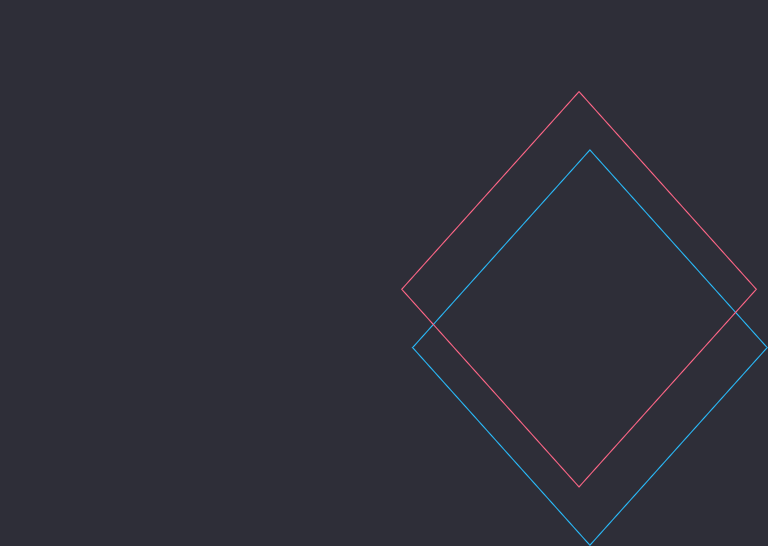
Give the GLSL for this background, as a Shadertoy shader.

```glsl
// Two thin overlapping diamond outlines, pink and blue, on a dark slate field.

const vec3 SLATE = vec3(0.180, 0.180, 0.218);
const vec3 PINK = vec3(1.0, 0.40, 0.53);
const vec3 BLUE = vec3(0.16, 0.73, 0.98);

// Signed distance to the diamond's edge lines, keeping sharp mitred corners.
float diamondDistance(vec2 p, vec2 halfSize) {
    vec2 q = abs(p) / halfSize;
    return (q.x + q.y - 1.0) / length(1.0 / halfSize);
}

// Share of a pixel covered by a line, also valid for lines under a pixel wide.
float lineCoverage(float dist, float width, float pixel) {
    vec2 edges = (vec2(0.5, -0.5) * width - dist) / pixel + 0.5;
    edges = clamp(edges, 0.0, 1.0);
    return edges.x - edges.y;
}

vec3 drawDiamond(vec3 base, vec3 tint, vec2 p, vec2 halfSize, float width, float pixel) {
    float dist = diamondDistance(p, halfSize);
    return mix(base, tint, lineCoverage(dist, width, pixel));
}

void mainImage(out vec4 fragColor, in vec2 fragCoord) {
    // Canvas height is one unit.
    float pixel = 1.0 / iResolution.y;
    vec2 p = fragCoord * pixel;

    vec2 halfSize = vec2(0.3247, 0.3620);
    vec2 pinkCenter = vec2(1.0605, 0.4702);
    vec2 blueCenter = vec2(1.0804, 0.3634);
    float lineWidth = 0.0020;

    // The pink outline lies over the blue one.
    vec3 color = drawDiamond(SLATE, BLUE, p - blueCenter, halfSize, lineWidth, pixel);
    color = drawDiamond(color, PINK, p - pinkCenter, halfSize, lineWidth, pixel);
    fragColor = vec4(color, 1.0);
}
```
